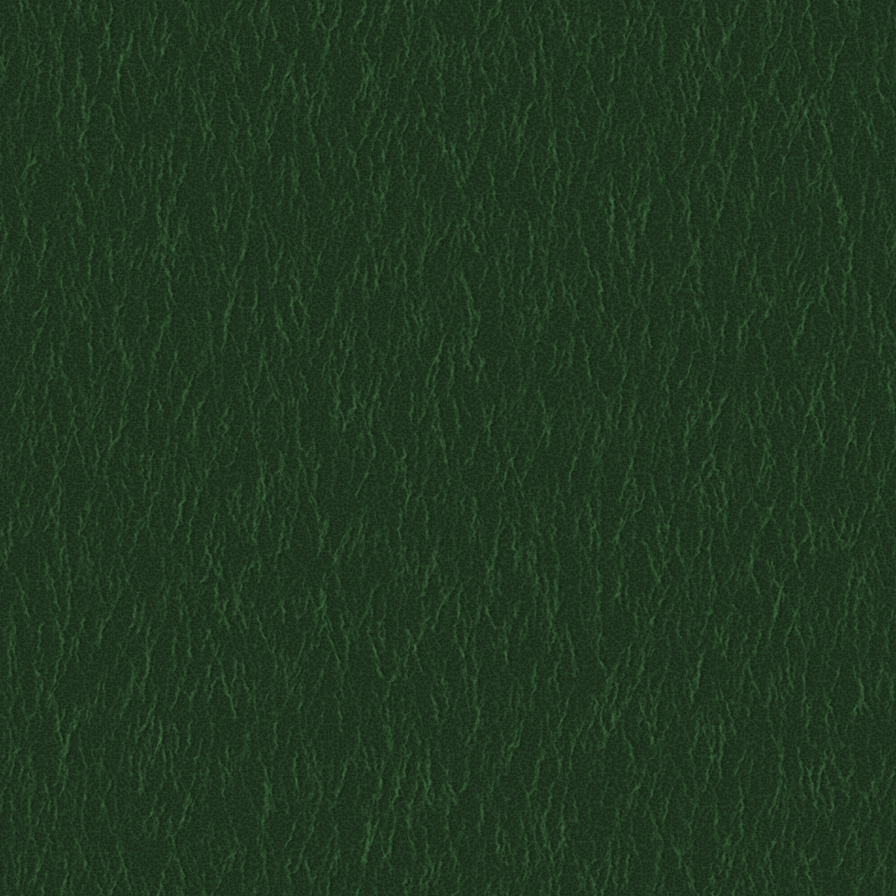
Reproduce this texture procedurally as a WebGL 2 fragment shader.

```glsl
#version 300 es
precision highp float;
// Dark green leather: short, wavering upright creases over a fine pebbled grain.

#define LAYERS 5
#define CREASE_GRID vec2(36.0, 15.0)
#define CREASE_LENGTH 0.035
#define CREASE_WIDTH 0.0015
#define CREASE_TILT 0.42
#define WOBBLE 0.0011
#define LIGHT_GAIN 0.145
#define SHADE_GAIN 0.034
#define GRAIN_SCALE 250.0
#define GRAIN_GAIN 0.052
#define BASE_TONE 0.125
#define LEATHER_TINT vec3(1.0, 1.7, 1.0)

uniform vec2 u_resolution;
out vec4 fragColor;

vec3 hash3(vec2 cell, float seed) {
    vec3 q = fract(vec3(cell, seed) * vec3(0.1031, 0.1030, 0.0973));
    q += dot(q, q.yxz + 33.33);
    return fract((q.xxy + q.yxx) * q.zyx);
}

// Distance to the nearest scattered point, in cell units
float cellular(vec2 p, float seed) {
    vec2 cell = floor(p);
    float nearest = 4.0;
    for (int j = -1; j <= 1; j++)
    for (int i = -1; i <= 1; i++) {
        vec2 id = cell + vec2(i, j);
        vec2 d = id + hash3(id, seed).xy - p;
        nearest = min(nearest, dot(d, d));
    }
    return sqrt(nearest);
}

// Sideways drift of a crease along its length
float waver(float y, float phase) {
    return sin(y * 190.0 + phase)
         + 0.55 * sin(y * 430.0 + phase * 2.3)
         + 0.25 * sin(y * 930.0 + phase * 3.7);
}

// One layer of tapered creases: x is the lit ridge, y the shaded flank
vec2 creases(vec2 p, float seed, float width) {
    vec2 grid = p * CREASE_GRID + hash3(vec2(seed), 7.0).xy;
    vec2 cell = floor(grid);
    vec2 relief = vec2(0.0);
    for (int j = -1; j <= 1; j++)
    for (int i = -1; i <= 1; i++) {
        vec2 id = cell + vec2(i, j);
        vec3 place = hash3(id, seed);
        vec3 shape = hash3(id, seed + 19.0);
        vec2 d = (grid - id - place.xy) / CREASE_GRID;

        float along = d.y / (CREASE_LENGTH * mix(0.45, 1.0, shape.x));
        float taper = sqrt(max(1.0 - along * along, 0.0));
        float phase = 6.2832 * place.z;
        float lean = CREASE_TILT * (2.0 * shape.y - 0.9);
        float across = d.x - lean * d.y - WOBBLE * waver(d.y, phase);

        float patchy = 0.65 + 0.35 * sin(d.y * 340.0 + phase * 5.0);
        float strength = mix(0.25, 1.05, shape.z * shape.z) * taper * patchy;
        float lit = across / width;
        float dim = (across - 2.0 * width) / (1.4 * width);
        relief += strength * vec2(exp(-lit * lit), exp(-dim * dim));
    }
    return relief;
}

void main() {
    vec2 p = gl_FragCoord.xy / u_resolution.y;
    float width = max(CREASE_WIDTH, 0.6 / u_resolution.y);

    // Small ragged bends shared by all creases
    vec2 bent = p;
    bent.x += 0.0005 * sin(p.y * 690.0 + 5.0 * sin(p.x * 83.0));
    bent.y += 0.0025 * sin(p.x * 260.0 + 3.0 * sin(p.y * 41.0));

    vec2 relief = vec2(0.0);
    for (int k = 0; k < LAYERS; k++)
        relief += creases(bent, 11.0 + 31.0 * float(k), width);
    relief = 1.0 - exp(-relief);

    // Pebbled grain at two sizes
    float grain = cellular(p * GRAIN_SCALE, 3.0) - 0.48;
    grain += 0.9 * (cellular(p * GRAIN_SCALE * 1.9, 5.0) - 0.48);

    float tone = BASE_TONE + GRAIN_GAIN * grain;
    tone += LIGHT_GAIN * relief.x - SHADE_GAIN * relief.y;
    fragColor = vec4(clamp(tone, 0.0, 1.0) * LEATHER_TINT, 1.0);
}
```
